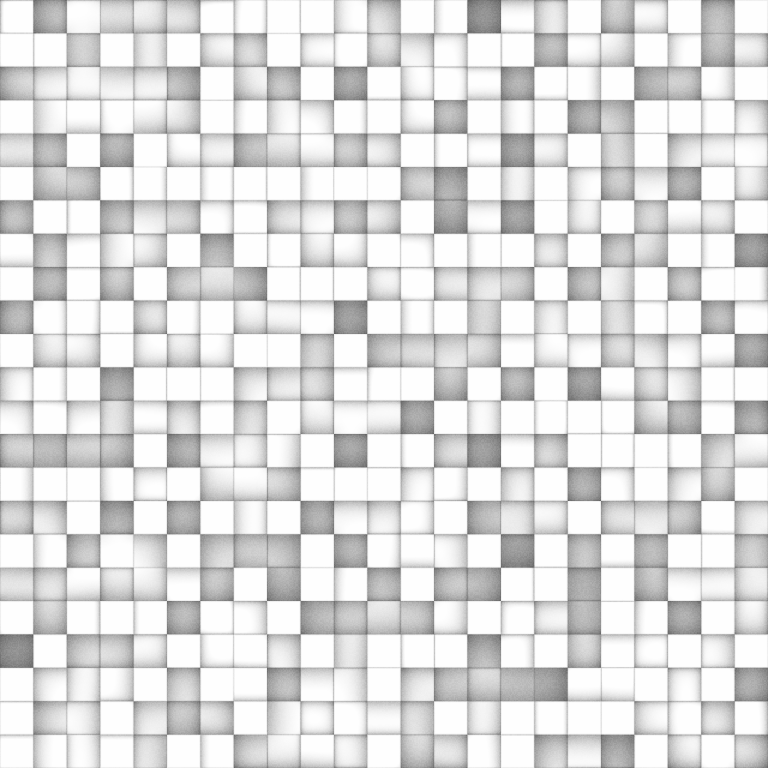
A Shadertoy shader for this background:

```glsl
// A wall of white square blocks pushed in and out to random heights.
// Every block face is darkened near taller neighbours by an ambient occlusion
// formula for a vertical wall; thin seams and fine grain finish the surface.

const float BLOCKS = 23.0;          // blocks across and down
const float HEIGHT_RANGE = 0.9;     // tallest step, in block widths
const float SIDE_SHADE = 0.60;      // occlusion strength of adjoining walls
const float CORNER_SHADE = 0.20;    // occlusion strength of diagonal blocks
const float EXPOSURE = 1.05;        // lifts the lit faces to clean white
const float SEAM_WIDTH = 0.025;     // half width, in block widths
const float SEAM_SHADE = 0.08;
const float GRAIN_CELLS = 640.0;    // specks across the canvas
const float GRAIN_AMOUNT = 0.20;    // strongest in shaded areas
const float WHITE = 0.995;
const int SAMPLES = 3;              // antialiasing grid per side

float hash(vec2 p) {
    vec3 q = fract(vec3(p.xyx) * vec3(0.1031, 0.1030, 0.0973));
    q += dot(q, q.yzx + 33.33);
    return fract((q.x + q.y) * q.z);
}

// Height of a block; the layout wraps at the canvas border.
float blockHeight(vec2 id) {
    return HEIGHT_RANGE * hash(mod(id, BLOCKS) + 17.0);
}

// Share of the sky hidden by a wall of the given rise at distance d.
float wallOcclusion(float d, float rise) {
    return 0.5 * (1.0 - d / sqrt(d * d + rise * rise + 1e-5));
}

float blockShade(vec2 p) {
    vec2 id = floor(p);
    vec2 local = fract(p) - 0.5;
    float height = blockHeight(id);
    float light = EXPOSURE;

    // Shadows cast by the eight surrounding blocks
    for (int y = -1; y <= 1; y++) {
        for (int x = -1; x <= 1; x++) {
            if (x == 0 && y == 0) continue;
            vec2 offset = vec2(x, y);
            float rise = max(blockHeight(id + offset) - height, 0.0);
            float d = length(max(abs(local - offset) - 0.5, 0.0));
            float strength = x * y == 0 ? SIDE_SHADE : CORNER_SHADE;
            light *= 1.0 - strength * wallOcclusion(d, rise);
        }
    }

    // Faint joint around the face
    float edge = 0.5 - max(abs(local.x), abs(local.y));
    float seam = 1.0 - smoothstep(0.0, SEAM_WIDTH * 2.0, edge);
    return min(light, 1.0) * (1.0 - SEAM_SHADE * seam);
}

void mainImage(out vec4 fragColor, in vec2 fragCoord) {
    float shade = 0.0;
    for (int j = 0; j < SAMPLES; j++) {
        for (int i = 0; i < SAMPLES; i++) {
            vec2 jitter = (vec2(i, j) + 0.5) / float(SAMPLES) - 0.5;
            shade += blockShade((fragCoord + jitter) / iResolution.y * BLOCKS);
        }
    }
    shade /= float(SAMPLES * SAMPLES);

    // Grain shows only where the light falls off
    float grain = hash(floor(fragCoord / iResolution.y * GRAIN_CELLS) + 91.0) - 0.5;
    shade += grain * GRAIN_AMOUNT * shade * (1.0 - shade);
    fragColor = vec4(vec3(min(shade, WHITE)), 1.0);
}
```
